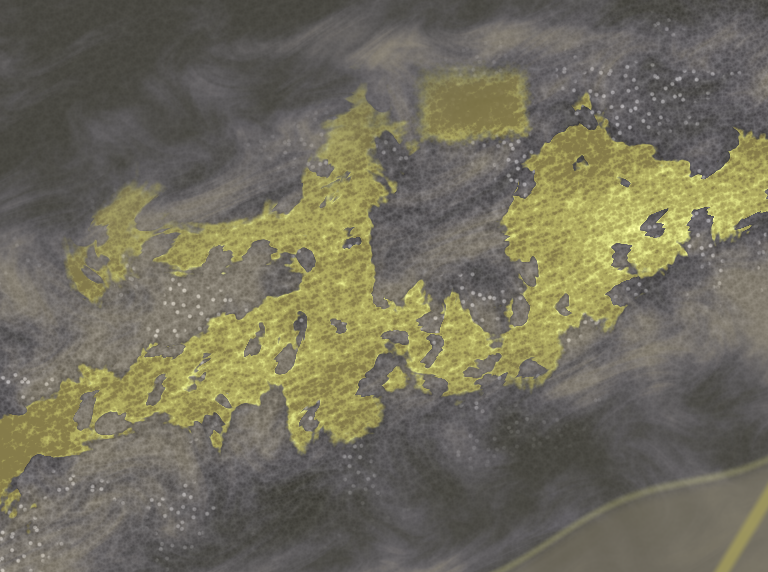
Write a Shadertoy shader that draws this texture.

```glsl
#define ROCK_DARK vec3(0.29, 0.285, 0.26)
#define ROCK_VIOLET vec3(0.42, 0.41, 0.435)
#define ROCK_WARM vec3(0.53, 0.505, 0.455)
#define GOLD_DEEP vec3(0.53, 0.49, 0.29)
#define GOLD_MID vec3(0.70, 0.68, 0.38)
#define GOLD_LIGHT vec3(0.88, 0.89, 0.52)
#define RAGGEDNESS 0.062
#define GRAIN 0.26
#define SLOPE 0.42

vec2 hash2(vec2 p) {
    vec3 q = fract(p.xyx * vec3(0.1031, 0.1030, 0.0973));
    q += dot(q, q.yzx + 33.33);
    return fract((q.xx + q.yz) * q.zy);
}

// Cellular noise: distance to the nearest scattered point
float cells(vec2 p) {
    vec2 cell = floor(p), local = fract(p);
    float nearest = 2.0;
    for (int y = -1; y <= 1; y++)
        for (int x = -1; x <= 1; x++) {
            vec2 o = vec2(x, y);
            vec2 v = o + hash2(cell + o) - local;
            nearest = min(nearest, dot(v, v));
        }
    return sqrt(nearest);
}

// Layered, folded sines, roughly -0.7 to 0.7
float waves(vec2 p) {
    float sum = 0.0, amp = 0.5;
    for (int i = 0; i < 5; i++) {
        p = mat2(0.8, 0.6, -0.6, 0.8) * p * 1.75 + 3.1;
        p += 0.9 * sin(p.yx * 0.8 + float(i));
        sum += amp * sin(p.x) * cos(p.y);
        amp *= 0.62;
    }
    return sum;
}

float segment(vec2 p, vec2 a, vec2 b) {
    vec2 d = b - a;
    return length(p - a - d * clamp(dot(p - a, d) / dot(d, d), 0.0, 1.0));
}

float flake(vec2 p, vec2 a, vec2 b, float radius) {
    return radius - segment(p, a, b);
}

// Leaf remnants, positive inside
float goldLeaf(vec2 p) {
    float f = flake(p, vec2(-0.02, 0.16), vec2(0.16, 0.31), 0.030);
    f = max(f, flake(p, vec2(0.16, 0.31), vec2(0.37, 0.34), 0.043));
    f = max(f, flake(p, vec2(0.36, 0.30), vec2(0.58, 0.50), 0.066));
    f = max(f, flake(p, vec2(0.57, 0.50), vec2(0.62, 0.77), 0.052));
    f = max(f, flake(p, vec2(0.58, 0.31), vec2(0.60, 0.38), 0.088));
    f = max(f, flake(p, vec2(0.33, 0.57), vec2(0.52, 0.59), 0.030));
    f = max(f, flake(p, vec2(0.15, 0.52), vec2(0.23, 0.64), 0.022));
    f = max(f, flake(p, vec2(0.62, 0.47), vec2(0.80, 0.38), 0.045));
    f = max(f, flake(p, vec2(1.03, 0.68), vec2(0.99, 0.57), 0.108));
    f = max(f, flake(p, vec2(0.98, 0.56), vec2(0.93, 0.40), 0.048));
    return max(f, flake(p, vec2(1.08, 0.59), vec2(1.36, 0.69), 0.050));
}

void mainImage(out vec4 fragColor, in vec2 fragCoord) {
    vec2 p = fragCoord / iResolution.y;
    float pixel = 1.0 / iResolution.y;
    float across = p.y - 0.2 - SLOPE * p.x;
    float focus = 1.0 - smoothstep(0.12, 0.46, abs(across));
    vec2 along = vec2(p.x + SLOPE * p.y, (p.y - SLOPE * p.x) * 1.7);

    // Noise from coarse to fine
    float broad = waves(p * 2.6 + 1.7);
    float lumps = waves(along * 9.0);
    float pits = cells(along * 42.0 + lumps);
    float grit = cells(p * 95.0 + broad);
    float dust = cells(p * 190.0);
    float texture0 = 0.36 * (pits - 0.5) + 0.42 * (grit - 0.5) + 0.32 * (dust - 0.5);

    // Rock: dim far corner, dark ridge, mottled body
    float farDim = smoothstep(0.22, 0.62, across) * (1.0 - 0.6 * smoothstep(0.3, 0.9, p.x));
    float ridge = exp(-pow(segment(p, vec2(0.35, 0.05), vec2(1.35, 0.27)) / 0.11, 2.0));
    float tone = 0.64 + 0.30 * broad + 0.34 * lumps - 0.55 * farDim - 0.38 * ridge;
    tone -= 0.3 * smoothstep(0.92, 1.0, p.y);
    vec3 body = mix(ROCK_VIOLET, ROCK_WARM, smoothstep(0.35, 0.95, tone + 0.2 * broad));
    vec3 color = mix(ROCK_DARK, body, smoothstep(0.0, 0.75, tone));
    color += GRAIN * (0.25 + 0.75 * focus) * texture0;

    // Pale mineral specks near the leaf
    float specks = smoothstep(0.24, 0.08, cells(p * 48.0 + 7.0)) * smoothstep(0.08, 0.35, waves(p * 8.0 + 5.0));
    color += 0.26 * specks * focus;

    // Soft ground and stray fibre in the near corner
    float shore = 0.05 + 0.42 * (p.x - 0.95) + 0.018 * sin(p.x * 13.0) - p.y;
    color = mix(color, vec3(0.46, 0.44, 0.38) + 0.05 * broad, 0.8 * smoothstep(-0.015, 0.03, shore));
    color += vec3(0.12, 0.12, 0.05) * smoothstep(0.012, 0.0, abs(shore));
    float fibre = segment(p, vec2(1.25, -0.02), vec2(1.36, 0.16));
    color = mix(color, vec3(0.64, 0.61, 0.36), 0.8 * smoothstep(0.018, 0.004, fibre));

    // Ragged leaf outline with worn holes
    vec2 bent = p + 0.014 * vec2(waves(p * 7.0), waves(p * 7.0 + 9.0));
    float leaf = goldLeaf(bent) + 0.014;
    leaf += RAGGEDNESS * waves(p * 10.0 + 2.0) + 0.024 * (0.5 - cells(p * 32.0));
    leaf -= 0.08 * smoothstep(0.34, 0.12, cells(p * 12.0 + 0.4 * lumps));
    vec2 tile = abs(bent - vec2(0.83, 0.815)) - vec2(0.083, 0.052);
    float chip = 0.009 * lumps - max(tile.x, tile.y);
    float field = max(leaf, chip) + 0.012 * (0.5 - grit);
    float soft = mix(0.03, 0.0045, focus) + pixel;
    float mask = smoothstep(-soft, soft, field);
    color *= 1.0 - 0.16 * focus * smoothstep(-0.035, 0.0, field);

    // Gold: brushed scratches, bright rims, glare
    float scratch = cells(mat2(0.92, -0.39, 0.39, 0.92) * p * vec2(28.0, 120.0));
    float rim = smoothstep(0.022, 0.004, field);
    float glare = exp(-pow(segment(p, vec2(1.06, 0.59), vec2(1.25, 0.65)) / 0.085, 2.0));
    float shine = 0.43 + 0.28 * broad + 0.22 * lumps + 0.20 * rim + 0.5 * glare;
    shine += (0.5 * (scratch - 0.5) + 1.1 * texture0) * (0.3 + 0.7 * focus);
    shine -= 0.22 * smoothstep(0.0, 0.02, chip) + 0.25 * smoothstep(0.45, 0.1, p.x);
    vec3 gold = mix(GOLD_DEEP, GOLD_MID, smoothstep(0.0, 0.55, shine));
    gold = mix(gold, GOLD_LIGHT, smoothstep(0.5, 1.0, shine));
    gold += 0.15 * smoothstep(0.95, 1.3, shine);
    color = mix(color, gold, mask * mix(0.65, 0.97, focus));

    fragColor = vec4(clamp(color, 0.0, 1.0), 1.0);
}
```
